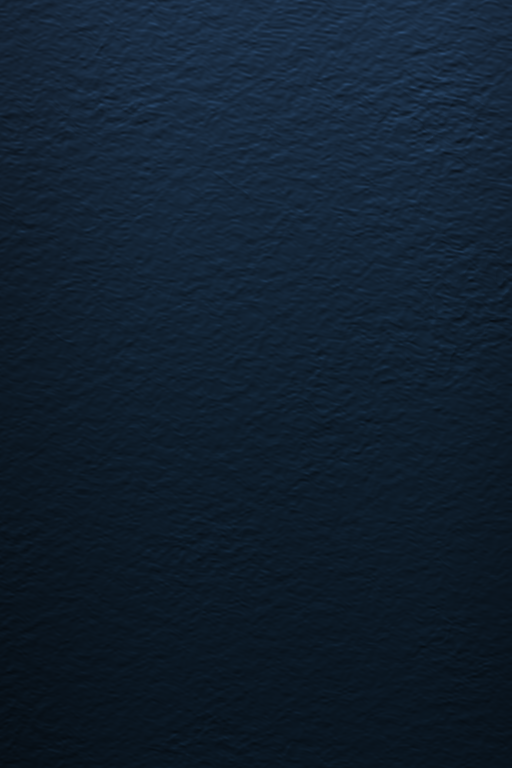
This texture is drawn by a WebGL 1 fragment shader. Its source:

```glsl
precision highp float;
// Dark navy plaster wall lit from above: a vertical colour ramp with soft
// side shading, covered by fine, mostly horizontal relief. The relief is the
// slope of layered noise, with ridged wrinkles in scattered rough patches.

uniform vec2 u_resolution;

const vec3 DEEP_NAVY = vec3(0.037, 0.081, 0.122);
const vec3 MID_NAVY = vec3(0.060, 0.120, 0.178);
const vec3 LIT_NAVY = vec3(0.110, 0.186, 0.276);
const vec2 GRAIN_SCALE = vec2(52.0, 92.0);
const vec2 WRINKLE_SCALE = vec2(42.0, 72.0);
const vec2 LIGHT_STEP = vec2(-0.0007, 0.0025);

float hash(vec2 cell) {
  return fract(sin(dot(cell, vec2(127.1, 311.7))) * 43758.5);
}

float valueNoise(vec2 p) {
  vec2 cell = floor(p);
  vec2 f = fract(p);
  vec2 blend = f * f * (3.0 - 2.0 * f);
  float low = mix(hash(cell), hash(cell + vec2(1.0, 0.0)), blend.x);
  float high = mix(hash(cell + vec2(0.0, 1.0)), hash(cell + vec2(1.0, 1.0)), blend.x);
  return mix(low, high, blend.y);
}

vec2 rotate(vec2 p, float angle) {
  float c = cos(angle);
  float s = sin(angle);
  return vec2(c * p.x - s * p.y, s * p.x + c * p.y);
}

// Smooth cloud of three octaves, used for patches and stains
float cloud(vec2 p) {
  float sum = 0.0;
  float weight = 0.55;
  for (int i = 0; i < 3; i++) {
    sum += weight * valueNoise(p);
    p = rotate(p, 0.6) * 2.1 + 17.3;
    weight *= 0.5;
  }
  return sum;
}

// Jitters the grain so that it does not follow rows
vec2 warp(vec2 p, float scale, float amount) {
  vec2 bend = vec2(valueNoise(p * scale + 3.7), valueNoise(p * scale + 41.2));
  return p + amount * (bend - 0.5);
}

// Plaster height: flattened grains in three sizes, each tilted differently
float grainHeight(vec2 p) {
  vec2 q = warp(p, 45.0, 0.006);
  float sum = 0.0;
  float weight = 0.32;
  float scale = 1.0;
  float tilt = 0.22;
  for (int i = 0; i < 3; i++) {
    sum += weight * valueNoise(rotate(q, tilt) * GRAIN_SCALE * scale + 9.1 * scale);
    weight *= 0.92;
    scale *= 1.75;
    tilt = -tilt * 0.9;
  }
  return sum;
}

// Sharp-crested wrinkles from two crossing layers of ridged noise
float wrinkleHeight(vec2 p) {
  vec2 q = warp(p, 55.0, 0.009);
  float rising = abs(2.0 * valueNoise(rotate(q, -0.50) * WRINKLE_SCALE) - 1.0);
  float falling = abs(2.0 * valueNoise(rotate(q, 0.30) * WRINKLE_SCALE * 1.5 + 61.0) - 1.0);
  return 1.0 - 0.55 * rising - 0.45 * falling;
}

// Thin broken trowel creases along the level line of a broad cloud
float creaseHeight(vec2 p) {
  float line = abs(cloud(p * vec2(7.0, 9.0) + 5.5) - 0.5);
  float broken = smoothstep(0.62, 0.82, valueNoise(p * 17.0 + 23.0));
  return broken * (1.0 - smoothstep(0.0, 0.022, line));
}

float surfaceHeight(vec2 p, float roughness) {
  return grainHeight(p) + 0.36 * roughness * wrinkleHeight(p) + 0.12 * creaseHeight(p);
}

// Large-scale light: ramp from floor to top, dimmed toward both sides
vec3 wallColor(vec2 uv) {
  vec3 color = mix(DEEP_NAVY, MID_NAVY, smoothstep(-0.05, 0.58, uv.y));
  color = mix(color, LIT_NAVY, smoothstep(0.38, 1.10, uv.y));
  float left = smoothstep(-0.15, 0.40, uv.x);
  float right = 1.0 - smoothstep(0.80, 1.15, uv.x);
  return color * mix(0.74, 1.03, left) * mix(0.80, 1.0, right);
}

void main() {
  vec2 uv = gl_FragCoord.xy / u_resolution;
  vec2 p = gl_FragCoord.xy / u_resolution.y;

  // Rough patches hold the wrinkles
  float roughness = smoothstep(0.44, 0.70, cloud(p * 7.0 + 2.0));

  // Slope facing the light from above, more pronounced near the top
  float slope = surfaceHeight(p, roughness) - surfaceHeight(p + LIGHT_STEP, roughness);
  float gain = mix(1.05, 1.50, roughness) * mix(0.85, 1.20, uv.y);
  float relief = slope * gain;

  // Crests facing the light glint, hollows stay soft
  relief = clamp(relief + 0.7 * relief * abs(relief) * step(0.0, relief), -0.50, 0.90);

  // Faint stains, stretched downward
  float stain = 1.0 + 0.08 * (cloud(p * vec2(6.0, 3.0) + 31.0) - 0.48);

  gl_FragColor = vec4(wallColor(uv) * stain * (0.99 + relief), 1.0);
}
```
